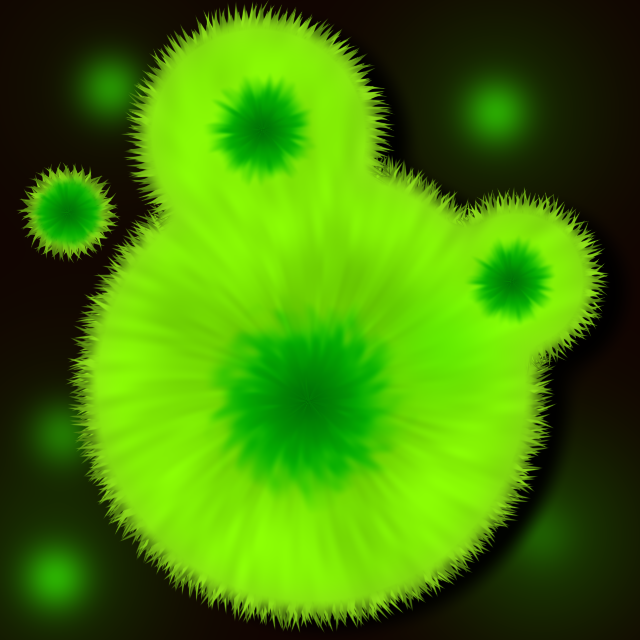
Give the GLSL for this background, as a three.js fragment shader.

```glsl
// Furry lime-green cells with dark nuclei, floating over soft green glows.
varying vec2 vUv;

// Cells: centre x, centre y, radius
const vec3 BODY = vec3(0.487, 0.395, 0.358);
const vec3 CROWN = vec3(0.404, 0.787, 0.191);
const vec3 BUD = vec3(0.807, 0.562, 0.128);
const vec3 SPORE = vec3(0.107, 0.668, 0.067);

const vec3 NIGHT = vec3(0.065, 0.012, 0.005);
const vec3 GLOW = vec3(0.10, 0.65, 0.0);
const vec3 LIME = vec3(0.54, 0.98, 0.02);
const vec3 MOSS = vec3(0.40, 0.79, 0.0);
const vec3 RIM = vec3(0.56, 0.88, 0.10);
const vec3 NUCLEUS = vec3(0.02, 0.72, 0.0);
const vec3 DEEP = vec3(0.0, 0.40, 0.02);

const vec2 SHADOW_SHIFT = vec2(0.036, -0.016);
const float BLEND = 0.04;         // softness of joins between cells
const float HAIR_DENSITY = 520.0; // hairs per layer per unit of radius
const float HAIR_LENGTH = 0.043;
const float HAIR_ROOT = 0.014;    // depth of the roots below the edge
const int HAIR_LAYERS = 5;
const float TAU = 6.28318;

float hash(vec2 p) {
  return fract(sin(dot(p, vec2(127.1, 311.7))) * 4375.85);
}

float smoothMin(float a, float b, float k) {
  float h = max(k - abs(a - b), 0.0) / k;
  return min(a, b) - h * h * k * 0.25;
}

float cellDistance(vec2 p, vec3 cell) {
  return length(p - cell.xy) - cell.z;
}

float colonyDistance(vec2 p) {
  float d = smoothMin(cellDistance(p, BODY), cellDistance(p, CROWN), BLEND);
  return smoothMin(d, cellDistance(p, BUD), BLEND);
}

// Radial streaks: value noise that wraps around the angle
float streaks(vec2 q, float count, float rings) {
  vec2 g = vec2((atan(q.y, q.x) / TAU + 0.5) * count, length(q) * rings);
  g.x += sin(g.y * 0.7) * 0.8;
  vec2 i = floor(g);
  vec2 f = smoothstep(0.0, 1.0, g - i);
  float x0 = mod(i.x, count);
  float x1 = mod(i.x + 1.0, count);
  float low = mix(hash(vec2(x0, i.y)), hash(vec2(x1, i.y)), f.x);
  float high = mix(hash(vec2(x0, i.y + 1.0)), hash(vec2(x1, i.y + 1.0)), f.x);
  return mix(low, high, f.y);
}

// Tapered, leaning hairs around a cell: x = coverage, y = shade
vec2 fur(vec2 p, vec3 cell) {
  vec2 q = p - cell.xy;
  float height = length(q) - cell.z + HAIR_ROOT;
  float count = floor(HAIR_DENSITY * cell.z);
  float turn = (atan(q.y, q.x) / TAU + 0.5) * count;
  float reach = HAIR_LENGTH * mix(0.75, 1.0, smoothstep(0.06, 0.2, cell.z));
  vec2 result = vec2(0.0, 0.8);
  for (int i = 0; i < HAIR_LAYERS; i++) {
    float layer = float(i);
    float lean = (hash(vec2(layer, cell.z)) - 0.5) * 100.0;
    float a = turn + layer * 0.37 + lean * height;
    float seed = hash(vec2(mod(floor(a), count), layer + 3.0));
    float t = height / (reach * mix(0.35, 1.0, seed));
    float width = 0.36 * (1.0 - t);
    float hair = 1.0 - smoothstep(width - 0.16, width + 0.1, abs(fract(a) - 0.5));
    hair *= smoothstep(-0.6, 0.1, t) * (1.0 - smoothstep(0.8, 1.0, t));
    float shade = mix(0.62, 1.05, hash(vec2(seed, layer))) - 0.2 * max(t, 0.0);
    result = mix(result, vec2(1.0, shade), hair);
  }
  return result;
}

vec3 addNucleus(vec3 col, vec2 p, vec2 centre, float radius) {
  vec2 q = p - centre;
  float grain = streaks(q, 54.0, 35.0);
  float r = length(q) / radius + (grain - 0.5) * 0.3;
  col = mix(col, NUCLEUS, 1.0 - smoothstep(0.65, 1.3, r));
  return mix(col, DEEP, (1.0 - smoothstep(0.0, 1.0, r)) * (0.65 + 0.35 * grain));
}

// A bright spot with a wide faint halo
float glow(vec2 p, vec2 centre, float core, float halo) {
  vec2 q = p - centre;
  float d2 = dot(q, q);
  return core * exp(-d2 / 0.0024) + halo * exp(-d2 / 0.032);
}

void main() {
  vec2 p = vUv;

  // Backdrop: glows, then the cast shadow
  float light = glow(p, vec2(0.173, 0.862), 0.75, 0.10);
  light += glow(p, vec2(0.775, 0.824), 0.75, 0.24);
  light += glow(p, vec2(0.087, 0.097), 0.78, 0.24);
  light += glow(p, vec2(0.098, 0.322), 0.55, 0.10);
  light += glow(p, vec2(0.845, 0.165), 0.22, 0.32);
  vec3 col = NIGHT + GLOW * light;
  float shadow = 1.0 - smoothstep(-0.015, 0.028, colonyDistance(p - SHADOW_SHIFT));
  col *= 1.0 - 0.95 * shadow;

  // Fur fringe
  vec2 fringe = fur(p, BODY);
  vec2 tuft = fur(p, CROWN);
  fringe = mix(fringe, tuft, tuft.x);
  tuft = fur(p, BUD);
  fringe = mix(fringe, tuft, tuft.x);
  tuft = fur(p, SPORE);
  fringe = mix(fringe, tuft, tuft.x);
  col = mix(col, RIM * fringe.y, fringe.x);

  // Coat: mossy centre, lime band and olive rim
  float d = min(colonyDistance(p), cellDistance(p, SPORE));
  vec2 fromBody = p - BODY.xy;
  float strands = streaks(fromBody, 110.0, 16.0);
  float mottle = sin(p.x * 17.0 + sin(p.y * 13.0)) * sin(p.y * 15.0 + sin(p.x * 11.0));
  float moss = 1.0 - smoothstep(0.12, 0.30, length(fromBody) + 0.03 * mottle);
  vec3 coat = mix(LIME, MOSS, 0.75 * moss);
  coat = mix(coat, RIM, 0.75 * smoothstep(-0.07, 0.0, d));
  coat *= 0.96 + 0.09 * (strands - 0.5) + 0.035 * mottle;
  coat = mix(coat, vec3(0.36, 0.98, 0.0), 0.6 * exp(-dot(p - vec2(0.69, 0.46), p - vec2(0.69, 0.46)) / 0.008));

  // Nuclei
  coat = addNucleus(coat, p, vec2(0.482, 0.373), 0.128);
  coat = addNucleus(coat, p, vec2(0.410, 0.797), 0.068);
  coat = addNucleus(coat, p, vec2(0.800, 0.560), 0.055);
  coat = addNucleus(coat, p, SPORE.xy, 0.052);

  float cover = 1.0 - smoothstep(-0.026, -0.002, d);
  gl_FragColor = vec4(mix(col, coat, cover), 1.0);
}
```
